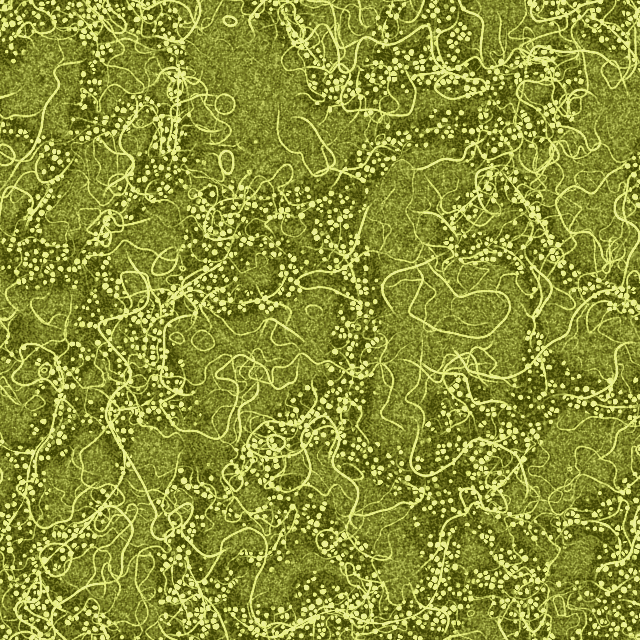
This texture is drawn by a WebGL 1 fragment shader. Its source:

```glsl
precision highp float;
// Olive grainy ground with curly pale filaments and loose, dark-edged bead veins.
uniform vec2 u_resolution;

#define STRAND_FREQ 6.5     // coarsest filament curl
#define STRAND_STEP 2.4     // added curl per filament layer
#define STRAND_WIDTH 0.0020 // filament half width
#define VEIN_FREQ 2.7       // vein network scale
#define VEIN_REACH 0.034    // mean half width of the beaded bands
#define BEAD_FREQ 90.0      // beads across the canvas
#define BEAD_SIZE 0.50      // largest bead radius, in cells
#define GRAIN_FREQ 480.0
#define GRAIN_GAIN 0.68
#define GROUND_TONE 0.41
#define SHADE 0.30          // darkening between beads
#define HALO 0.22           // darkening beside filaments

vec2 hash2(vec2 p) {
  vec3 q = fract(p.xyx * vec3(0.1031, 0.1030, 0.0973));
  q += dot(q, q.yzx + 33.33);
  return fract((q.xx + q.yz) * q.zy);
}

vec2 slope(vec2 cell) { return hash2(cell) * 2.0 - 1.0; }

// Gradient noise: value in x, derivative in yz
vec3 noise(vec2 p) {
  vec2 i = floor(p), f = fract(p), e = vec2(1.0, 0.0);
  vec2 u = f * f * f * (f * (f * 6.0 - 15.0) + 10.0);
  vec2 du = 30.0 * f * f * (f * (f - 2.0) + 1.0);
  vec2 ga = slope(i), gb = slope(i + e), gc = slope(i + e.yx), gd = slope(i + e.xx);
  float a = dot(ga, f), b = dot(gb, f - e);
  float c = dot(gc, f - e.yx), d = dot(gd, f - e.xx);
  float k = a - b - c + d;
  float value = a + u.x * (b - a) + u.y * (c - a) + u.x * u.y * k;
  vec2 grad = ga + u.x * (gb - ga) + u.y * (gc - ga) + u.x * u.y * (ga - gb - gc + gd)
            + du * (u.yx * k + vec2(b, c) - a);
  return vec3(value, grad);
}

// Smooth random speckle
float grain(vec2 p) {
  vec2 i = floor(p), f = fract(p), e = vec2(1.0, 0.0);
  return mix(mix(hash2(i).x, hash2(i + e).x, f.x),
             mix(hash2(i + e.yx).x, hash2(i + e.xx).x, f.x), f.y);
}

// Approximate distance to a wandering contour line
float contour(vec2 p, float freq, vec2 seed) {
  vec3 a = noise(p * freq + seed);
  vec3 b = noise(p * freq * 2.1 + seed.yx + 7.3);
  vec2 grad = freq * (a.yz + 1.26 * b.yz);
  return abs(a.x + 0.6 * b.x) / (length(grad) + 0.01);
}

// Separated irregular beads; density sets how many and how large
float beads(vec2 p, float density, float soft) {
  vec2 cell = floor(p);
  float nearest = 8.0, second = 8.0, size = 0.0;
  for (int y = -1; y <= 1; y++) {
    for (int x = -1; x <= 1; x++) {
      vec2 c = cell + vec2(float(x), float(y));
      float d = length(c + 0.04 + 0.92 * hash2(c + 51.0) - p);
      if (d < nearest) {
        second = nearest;
        nearest = d;
        size = hash2(c + 133.0).x;
      } else {
        second = min(second, d);
      }
    }
  }
  float present = smoothstep(0.0, 0.3, density - 0.85 * size);
  float radius = BEAD_SIZE * (0.5 + 0.5 * fract(size * 7.0)) * (0.4 + 0.6 * present);
  float body = 1.0 - smoothstep(radius - soft, radius + soft, nearest);
  return body * smoothstep(0.02, 0.22, second - nearest) * present;
}

// Dark olive to pale yellow
vec3 ramp(float tone) {
  float t = clamp(tone, 0.0, 1.0) * 5.0;
  vec3 c = mix(vec3(0.26, 0.28, 0.02), vec3(0.41, 0.42, 0.11), clamp(t, 0.0, 1.0));
  c = mix(c, vec3(0.51, 0.54, 0.17), clamp(t - 1.0, 0.0, 1.0));
  c = mix(c, vec3(0.67, 0.70, 0.31), clamp(t - 2.0, 0.0, 1.0));
  c = mix(c, vec3(0.90, 0.93, 0.47), clamp(t - 3.0, 0.0, 1.0));
  return mix(c, vec3(0.93, 0.94, 0.62), clamp(t - 4.0, 0.0, 1.0));
}

void main() {
  float side = min(u_resolution.x, u_resolution.y);
  vec2 p = gl_FragCoord.xy / side;
  float soft = max(0.7 / side, 0.0011);

  // Vein network, with bead density fraying outwards
  float vein = min(contour(p, VEIN_FREQ, vec2(3.7, 11.2)),
                   contour(p, VEIN_FREQ * 1.25, vec2(27.4, 5.9)));
  float reach = VEIN_REACH * clamp(1.0 + 2.4 * noise(p * 6.0 + 40.3).x, 0.25, 1.9);
  float fray = 0.45 * noise(p * 24.0 + 17.0).x;
  float density = clamp(1.0 - vein / (1.5 * reach) + fray, 0.0, 0.9);
  float broken = smoothstep(-0.05, 0.15, noise(p * 8.0 + 71.0).x);
  float core = STRAND_WIDTH * (0.8 + 1.6 * noise(p * 75.0 + 9.1).x);
  float ink = broken * (1.0 - smoothstep(core - soft, core + soft, vein));
  ink = max(ink, beads(p * BEAD_FREQ, density, soft * BEAD_FREQ));

  // Curly filaments that fade in and out, finer layers fainter
  float halo = 0.0;
  for (int i = 0; i < 5; i++) {
    float n = float(i);
    vec2 seed = vec2(13.7, 31.1) * (n + 1.0);
    float line = contour(p, STRAND_FREQ + STRAND_STEP * n, seed);
    float shown = smoothstep(-0.12, 0.1, noise(p * 6.0 + seed.yx).x);
    float width = STRAND_WIDTH * (1.0 - 0.1 * n) * (0.4 + 0.6 * shown);
    float stroke = 1.0 - smoothstep(width - soft, width + soft, line);
    ink = max(ink, stroke * shown * (1.0 - 0.07 * n));
    halo = max(halo, shown * exp(-line / 0.006));
  }

  // Speckled ground, darkened around the bright features
  float speckle = grain(mat2(0.8, 0.6, -0.6, 0.8) * p * GRAIN_FREQ + 600.0) - 0.5;
  float mottle = noise(p * 70.0).x;
  float ground = GROUND_TONE + GRAIN_GAIN * speckle + 0.14 * mottle;
  ground -= max(SHADE * smoothstep(0.0, 0.6, density), HALO * halo);
  float tone = mix(ground, 0.93 + 0.25 * speckle, ink);
  gl_FragColor = vec4(ramp(tone), 1.0);
}
```
